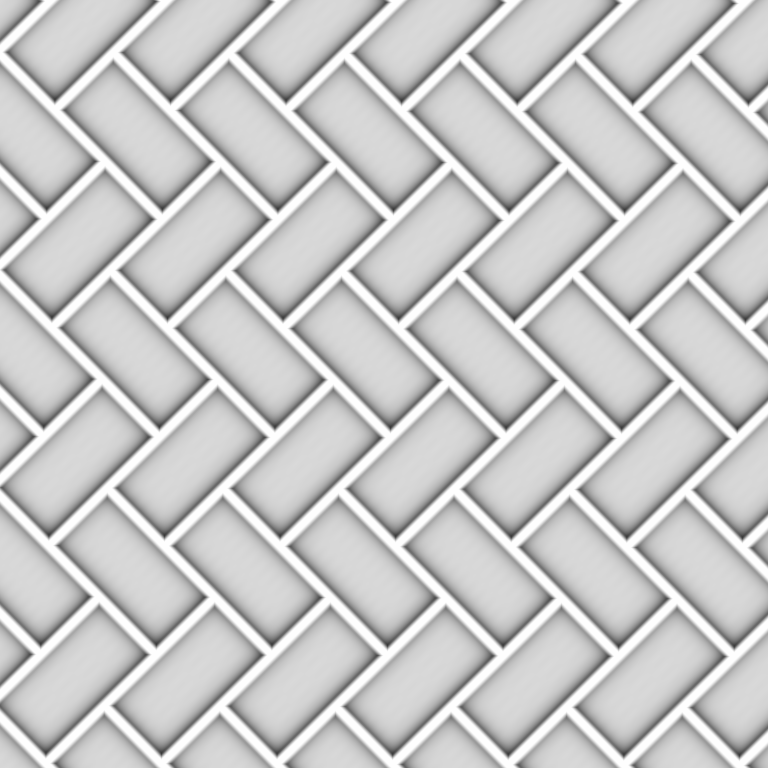
A WebGL 2 fragment shader for this pattern:

```glsl
#version 300 es
precision highp float;
// Grey herringbone paving with white joints and soft shadows on the lower edges.

uniform vec2 u_resolution;
out vec4 outColor;

const float BRICK_LENGTH = 1.885; // in brick widths

// Shadow factor at a distance from one edge of a brick.
float edgeShade(float dist, float strength) {
    return 1.0 - strength * exp(-max(dist - 0.08, 0.0) / 0.07);
}

// Local position in the brick (x runs down-right, y runs down-left); also gives its size.
vec2 herringbone(vec2 cell, out vec2 size) {
    vec2 axes = vec2(BRICK_LENGTH * cell.y + cell.x, BRICK_LENGTH * cell.y - cell.x);

    // Bricks that fall to the right
    vec2 local = axes - BRICK_LENGTH * floor(cell.y);
    float shift = floor(local.y);
    local += vec2(shift, -shift);
    size = vec2(BRICK_LENGTH, 1.0);
    if (local.x >= 0.0 && local.x <= BRICK_LENGTH) return local;

    // Bricks that fall to the left
    local = axes - BRICK_LENGTH * floor(cell.y - 0.5) - vec2(BRICK_LENGTH, 0.0);
    shift = floor(local.x);
    local += vec2(-shift, shift);
    size = vec2(1.0, BRICK_LENGTH);
    return local;
}

void main() {
    vec2 uv = gl_FragCoord.xy / u_resolution;

    // Slightly turned lattice: x counts columns, y counts row pairs downwards
    vec2 offset = uv - vec2(0.4447, 0.6471);
    vec2 cell;
    cell.y = -(offset.y + 0.0033 * offset.x) / 0.2835;
    cell.x = (offset.x + 0.0039 * cell.y) / 0.1505;

    vec2 size;
    vec2 upper = herringbone(cell, size);
    vec2 lower = size - upper;

    // Brick face with a faint ripple, darkened most along its lower edges
    float tone = 0.847 + 0.005 * sin(42.0 * upper.x) * cos(9.0 * upper.y);
    tone *= edgeShade(upper.x, 0.28) * edgeShade(upper.y, 0.36);
    tone *= edgeShade(lower.x, 0.65) * edgeShade(lower.y, 0.58);

    // White joint
    vec2 nearest = min(upper, lower);
    float face = smoothstep(0.03, 0.1, min(nearest.x, nearest.y));
    outColor = vec4(vec3(mix(0.995, tone, face)), 1.0);
}
```
